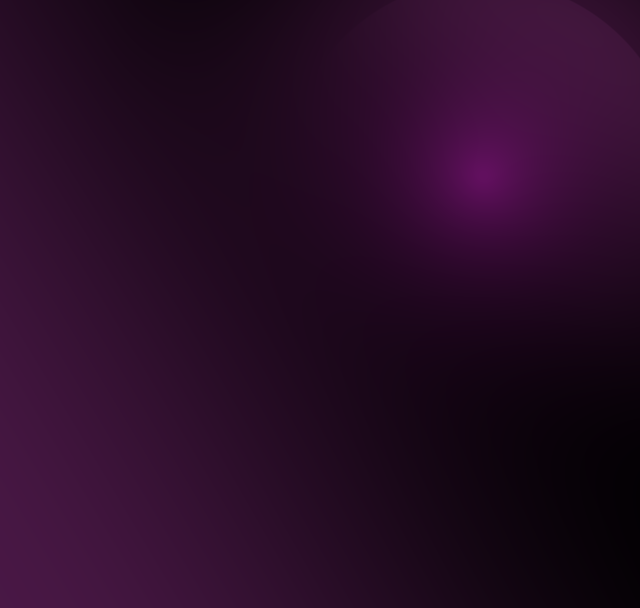
Write a Shadertoy shader that draws this background.

```glsl
const vec3 BASE_COLOR = vec3(0.006, 0.001, 0.007);
const vec3 WASH_COLOR = vec3(0.280, 0.092, 0.265);
const vec3 HALO_COLOR = vec3(0.170, 0.062, 0.155);
const vec3 CORE_COLOR = vec3(0.290, 0.030, 0.285);
const vec3 DISC_COLOR = vec3(0.050, 0.024, 0.045);

// Lengths are in canvas heights
const vec2 GLOW_CENTER = vec2(0.794, 0.709);
const vec2 LIGHT_DIRECTION = vec2(0.5, 0.866);
const float WASH_SLOPE = 0.6;
const float WASH_REACH = 0.65;
const float CORE_FALLOFF = 0.15;
const float CORE_SOFTNESS = 0.015;
const float HALO_INNER = 0.25;
const float HALO_OUTER = 0.65;
const float HALO_TILT = 0.4;
const float DISC_RADIUS = 0.324;
const float DISC_FADE = 0.35;

// Broad diagonal light from the lower left
vec3 diagonalWash(vec2 p) {
    float across = p.x - WASH_SLOPE * (1.0 - p.y);
    return WASH_COLOR * (1.0 - smoothstep(-WASH_REACH, WASH_REACH, across));
}

// Bright core, tilted halo and a disc whose rim fades away from the light
vec3 discGlow(vec2 p, float pixel) {
    vec2 offset = p - GLOW_CENTER;
    float radius = length(offset);
    float tilt = dot(offset, LIGHT_DIRECTION);

    float softRadius = length(vec2(radius, CORE_SOFTNESS)) - CORE_SOFTNESS;
    float core = exp(-softRadius / CORE_FALLOFF);
    float halo = smoothstep(-HALO_TILT, HALO_TILT, tilt)
               * (1.0 - smoothstep(HALO_INNER, HALO_OUTER, radius));
    float disc = smoothstep(pixel, -pixel + 2.0 * pixel * 0.0, 0.0);
    disc = 1.0 - smoothstep(-pixel, pixel, radius - DISC_RADIUS);
    disc *= smoothstep(0.0, DISC_FADE, tilt);

    return CORE_COLOR * core + HALO_COLOR * halo + DISC_COLOR * disc;
}

void mainImage(out vec4 fragColor, in vec2 fragCoord) {
    vec2 p = fragCoord / iResolution.y;
    float pixel = 1.0 / iResolution.y;
    vec3 color = BASE_COLOR + diagonalWash(p) + discGlow(p, pixel);
    fragColor = vec4(color, 1.0);
}
```
